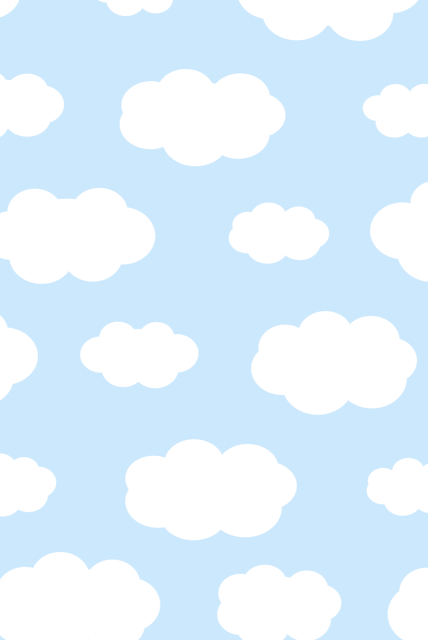
A Shadertoy shader for this pattern:

```glsl
// Flat white clouds scattered over a pale blue sky.
// Sheared rows alternate large and small clouds; each cloud is the union
// of a core ellipse and a ring of round lobes, varied by a hash per cell.

float hash(vec2 p) {
    return fract(sin(dot(p, vec2(127.1, 311.7))) * 43758.5453);
}

float ellipse(vec2 p, vec2 radii) {
    return (length(p / radii) - 1.0) * min(radii.x, radii.y);
}

// Distance to a cloud about one unit in half width
float cloud(vec2 p, vec2 id) {
    float lobes = 6.0 + step(0.4, hash(id + 3.7));
    float d = ellipse(p, vec2(0.66, 0.42));
    for (float i = 0.0; i < 7.0; i++) {
        if (i >= lobes) break;
        vec2 seed = id + vec2(i * 1.37 + 11.0, i * 2.11);
        float angle = 6.28319 * i / lobes + 0.24 * (hash(seed) - 0.5);
        vec2 center = vec2(0.64, 0.31) * vec2(cos(angle), sin(angle));
        // Lower lobes are a little fuller than the upper ones
        float radius = 0.28 + 0.07 * hash(seed + 5.3) - 0.03 * sin(angle);
        d = min(d, ellipse(p - center, radius * vec2(1.1, 1.0)));
    }
    return d;
}

// Distance to the nearest cloud, in canvas widths
float cloudField(vec2 uv) {
    const vec2 spacing = vec2(0.46, 0.29);
    vec2 grid = (uv - vec2(0.2, 0.08)) / spacing;
    float nearest = 1.0;
    for (float j = -1.0; j <= 1.0; j++) {
        float row = floor(grid.y + 0.5) + j;
        float shear = 0.65 * row;
        for (float i = -1.0; i <= 1.0; i++) {
            vec2 id = vec2(floor(grid.x - shear + 0.5) + i, row);
            vec2 jitter = vec2(hash(id), hash(id + 17.3)) - 0.5;
            vec2 center = (id + vec2(shear, 0.0)) * spacing;
            vec2 p = (grid * spacing - center) - jitter * vec2(0.05, 0.03);

            // Even columns are large, odd ones small
            float vary = hash(id + 29.1);
            float size = mod(id.x, 2.0) < 0.5 ? mix(0.2, 0.22, vary)
                                              : mix(0.11, 0.16, vary);
            float flatness = mix(0.86, 1.0, hash(id + 41.9));
            float d = cloud(p / (size * vec2(1.0, flatness)), id) * size;
            nearest = min(nearest, d);
        }
    }
    return nearest;
}

void mainImage(out vec4 fragColor, in vec2 fragCoord) {
    const vec3 sky = vec3(0.80, 0.91, 0.99);
    const vec3 white = vec3(1.0);
    float edge = 0.8 / iResolution.x;
    float d = cloudField(fragCoord / iResolution.x);
    fragColor = vec4(mix(white, sky, smoothstep(-edge, edge, d)), 1.0);
}
```
